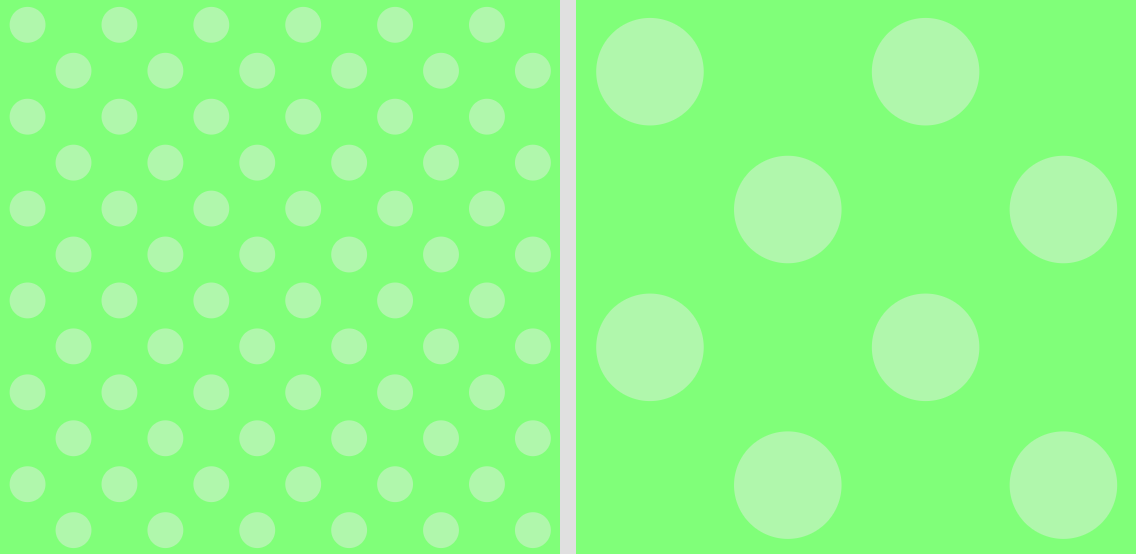
Left: the whole. Right: its middle third, enlarged.
Give the GLSL for this pattern, as a Shadertoy shader.

```glsl
// Staggered polka dots: pale green discs on a flat bright green ground.

#define GROUND_COLOR vec3(0.502, 1.0, 0.475)
#define DOT_COLOR    vec3(0.69, 0.97, 0.675)
#define DOTS_ACROSS  6.095               // repeats per canvas width
#define DOT_RADIUS   0.195               // in repeats
#define FIRST_DOT    vec2(0.300, 0.270)  // in repeats, from the upper left

// Distance to the nearest point of a unit square grid.
float gridDistance(vec2 p) {
    return length(fract(p + 0.5) - 0.5);
}

// Signed distance to dots on the grid and at its cell centres.
float staggeredDots(vec2 p) {
    return min(gridDistance(p), gridDistance(p + 0.5)) - DOT_RADIUS;
}

void mainImage(out vec4 fragColor, in vec2 fragCoord) {
    // Repeat units, measured from the upper left corner
    float repeatsPerPixel = DOTS_ACROSS / iResolution.x;
    vec2 fromTopLeft = vec2(fragCoord.x, iResolution.y - fragCoord.y);
    vec2 p = fromTopLeft * repeatsPerPixel - FIRST_DOT;

    // One-pixel soft edge
    float coverage = clamp(0.5 - staggeredDots(p) / repeatsPerPixel, 0.0, 1.0);
    fragColor = vec4(mix(GROUND_COLOR, DOT_COLOR, coverage), 1.0);
}
```
